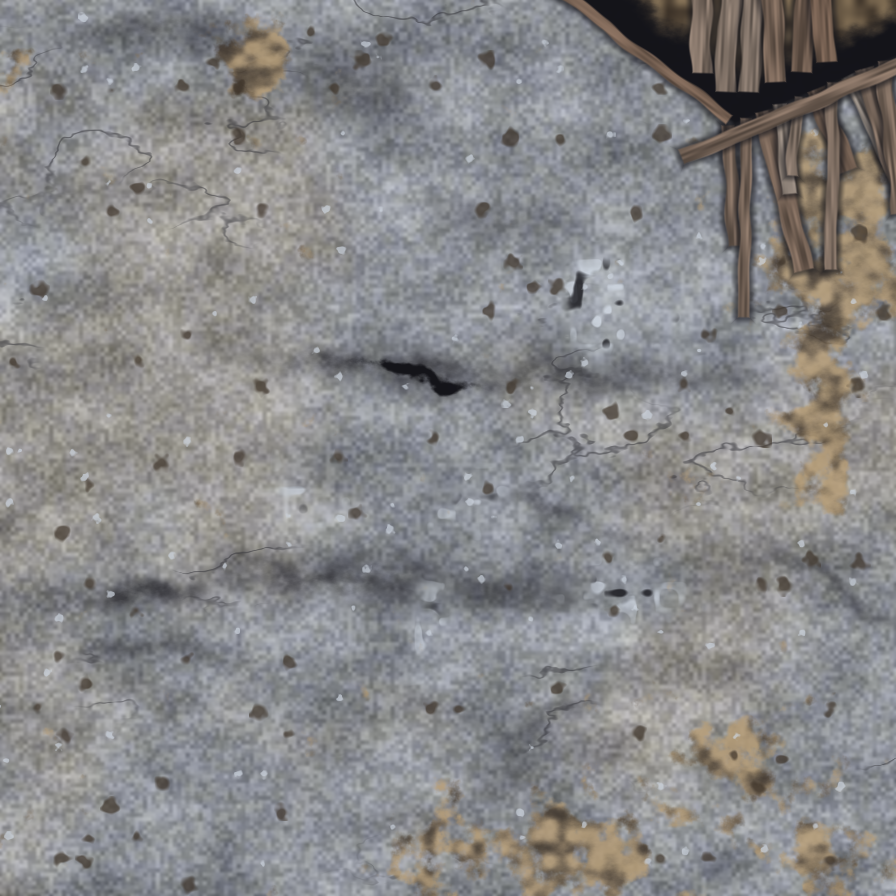
A WebGL 1 fragment shader for this texture:

```glsl
precision highp float;
// Weathered grey ground from above: soft ruts, chalky spots and dry litter made of
// warped blobs and layered noise; a broken plank fence of oriented boxes at upper right.
uniform vec2 u_resolution;

const vec3 GROUND_COOL = vec3(.545, .56, .585);
const vec3 GROUND_WARM = vec3(.585, .575, .56);
const vec3 RUT = vec3(.2, .2, .22);
const vec3 SHADOW = vec3(.08, .08, .1);
const vec3 CHALK = vec3(.8, .83, .87);
const vec3 STRAW = vec3(.72, .62, .47);
const vec3 SOIL = vec3(.24, .2, .16);
const vec3 WOOD_GREY = vec3(.62, .59, .56);
const vec3 WOOD_BROWN = vec3(.47, .38, .32);
const vec2 FENCE_CORNER = vec2(.82, .86);
const float GRAIN = .17;
const float MOTTLE = .3;

float hash(vec2 p) {
  vec3 q = fract(p.xyx * vec3(.1031, .103, .0973));
  q += dot(q, q.yzx + 33.33);
  return fract((q.x + q.y) * q.z);
}

float noise(vec2 p) {
  vec2 i = floor(p), f = fract(p);
  f = f * f * (3. - 2. * f);
  return mix(mix(hash(i), hash(i + vec2(1, 0)), f.x),
             mix(hash(i + vec2(0, 1)), hash(i + vec2(1, 1)), f.x), f.y);
}

float fbm(vec2 p) {
  float sum = 0., amp = .52;
  for (int i = 0; i < 5; i++) {
    sum += amp * noise(p);
    p = mat2(.8, .6, -.6, .8) * p * 2.03 + 17.1;
    amp *= .5;
  }
  return sum;
}

// Soft ellipse: center x, y and radii
float blob(vec2 p, float x, float y, float rx, float ry) {
  vec2 q = (p - vec2(x, y)) / vec2(rx, ry);
  return exp(-dot(q, q));
}

// One small irregular speck in a share of the grid cells
float specks(vec2 p, float cells, float share) {
  vec2 g = p * cells, id = floor(g);
  vec2 center = .35 + .3 * vec2(hash(id + 3.1), hash(id + 8.7));
  float size = .14 + .18 * hash(id + 5.3);
  float d = length(fract(g) - center) + .3 * (noise(g * 4.) - .5);
  return step(hash(id + 1.9), share) * (1. - smoothstep(size - .1, size + .1, d));
}

vec3 plank(vec3 under, vec2 p, vec2 a, vec2 b, float halfWidth, float seed) {
  float len = length(b - a);
  vec2 axis = (b - a) / len;
  float along = dot(p - a, axis), across = dot(p - a, vec2(-axis.y, axis.x));
  float wobble = .006 * (noise(vec2(along * 30., seed)) - .5);
  float d = max(abs(across + wobble) - halfWidth, abs(along - .5 * len) - .5 * len);
  float fibre = noise(vec2(across * 330., along * 24.) + seed * 17.);
  vec3 wood = mix(WOOD_BROWN, WOOD_GREY, hash(vec2(seed, 3.7))) * (.62 + .55 * fibre);
  under = mix(under, SHADOW, .6 * (1. - smoothstep(0., .009, d)));
  return mix(under, wood, 1. - smoothstep(-.0015, .0015, d));
}

void main() {
  vec2 p = gl_FragCoord.xy / u_resolution;
  vec2 w = p + .07 * (vec2(fbm(p * 14.), fbm(p * 14. + 47.3)) - .5);
  float fine = fbm(p * vec2(38, 55)), clump = noise(p * 75.);

  // Grey ground with mottling, faint level bands and sandy grain
  vec3 col = mix(GROUND_COOL, GROUND_WARM, smoothstep(.35, .65, fbm(p * 4. + 5.)));
  col += MOTTLE * (fbm(p * vec2(16, 24)) - .5) + .07 * (noise(p * vec2(3, 17)) - .5);
  col += GRAIN * (noise(p * 210.) - .5) + .06 * (noise(p * 120. + 9.) - .5);
  col.b += .05 * (noise(p * 90. + 31.) - .5);

  // Dark ruts and dents
  float rut = .7 * blob(w, .42, .597, .13, .025) + .5 * blob(w, .65, .577, .16, .022);
  rut += .6 * blob(w, .35, .355, .11, .028) + .45 * blob(w, .56, .345, .15, .02);
  rut += .75 * blob(w, .16, .345, .05, .018) + .4 * blob(w, .17, .27, .08, .016);
  rut += .4 * blob(w, .6, .52 - .15 * p.x, .12, .01) + .3 * blob(w, .55, .765, .07, .02);
  rut += .4 * blob(w, .4, .91, .07, .035) + .45 * blob(w, .2, .97, .12, .02);
  rut += .4 * blob(w, .94, .81 - .5 * p.x, .08, .012) + .4 * blob(w, .6, .7 * p.x - .25, .06, .025);
  col = mix(col, RUT, clamp(rut * (.1 + 1.7 * fine), 0., .9));

  // Black crevice and scattered short cracks
  float core = blob(w, .46, .694 - .22 * p.x, .065, .012);
  col = mix(col, SHADOW, smoothstep(.35, .75, core * (.35 + 1.3 * fine)));
  float crack = 1. - smoothstep(0., .022, abs(fbm(p * vec2(9, 17) + 3.) - .5));
  col = mix(col, RUT, .5 * crack * smoothstep(.55, .8, noise(p * 8. + 21.)));

  // Chalky haze with brighter crumbs and dark gaps
  float chalk = blob(w, .665, .655, .045, .05) + .7 * blob(w, .76, .64, .03, .03);
  chalk += blob(w, .7, .342, .07, .03) + .8 * blob(w, .52, .43, .045, .03);
  chalk += .6 * blob(w, .34, .45, .04, .04) + .7 * blob(w, .48, .3, .03, .05);
  col = mix(col, CHALK, clamp(chalk * (.75 * fine + .8 * smoothstep(.7, .85, clump)), 0., .95));
  col = mix(col, SHADOW, .8 * smoothstep(.75, .9, noise(p * 65. + 13.)) * smoothstep(.4, .8, chalk));

  // Dry litter tufts and loose specks
  float litter = blob(w, .3, .935, .05, .07) + blob(w, .66, .055, .1, .055);
  litter += blob(w, .84, .15, .07, .045) + .8 * blob(w, .91, .53, .055, .12);
  litter += .75 * blob(w, .93, .05, .08, .05) + .7 * blob(w, .5, .04, .04, .06);
  litter += .9 * blob(w, .93, .75, .08, .12) + .7 * blob(w, 0., .94, .03, .05);
  float cover = smoothstep(.4, .7, litter + 1.5 * (fbm(p * 32. + 11.) - .5));
  col = mix(col, mix(SOIL, STRAW, smoothstep(.1, .7, .5 * (clump + fine))), .85 * cover);
  col = mix(col, SOIL, .7 * specks(p, 36., .07));
  col = mix(col, CHALK, .7 * specks(p + .37, 70., .025));

  // Fence: shaded corner, fallen planks, upright planks and two beams
  vec2 q = p - FENCE_CORNER;
  float inside = min(dot(q, vec2(.6, .8)), dot(q, vec2(-.385, .923)));
  float lit = smoothstep(.03, .06, inside + .03 * (fine - .5));
  vec3 hollow = mix(SHADOW, mix(SOIL, STRAW, .6 * clump), lit);
  col = mix(col, hollow, smoothstep(-.004, .004, inside));
  for (int i = 0; i < 10; i++) {
    float k = float(i), r = hash(vec2(k, 9.1)), s = hash(vec2(k, 4.3));
    vec2 top = vec2(.815 + .019 * k, .86 + .008 * k);
    vec2 fall = vec2(.06 * r - .008, -.08 - .15 * s);
    col = plank(col, p, top, top + fall, .006 + .006 * r, k + 1.);
  }
  for (int i = 0; i < 6; i++) {
    float k = float(i), x = .782 + .028 * k, dx = x - FENCE_CORNER.x;
    vec2 foot = vec2(x, .89 + max(-.75 * dx, .4 * dx));
    vec2 head = vec2(x - .012 + .024 * hash(vec2(k, 6.2)), 1.05);
    col = plank(col, p, foot, head, .0115, k + 21.);
  }
  col = plank(col, p, vec2(.62, 1.012), vec2(.815, .868), .006, 40.);
  col = plank(col, p, vec2(.76, .826), vec2(1.02, .934), .0085, 42.);

  gl_FragColor = vec4(clamp(col, 0., 1.), 1.);
}
```
